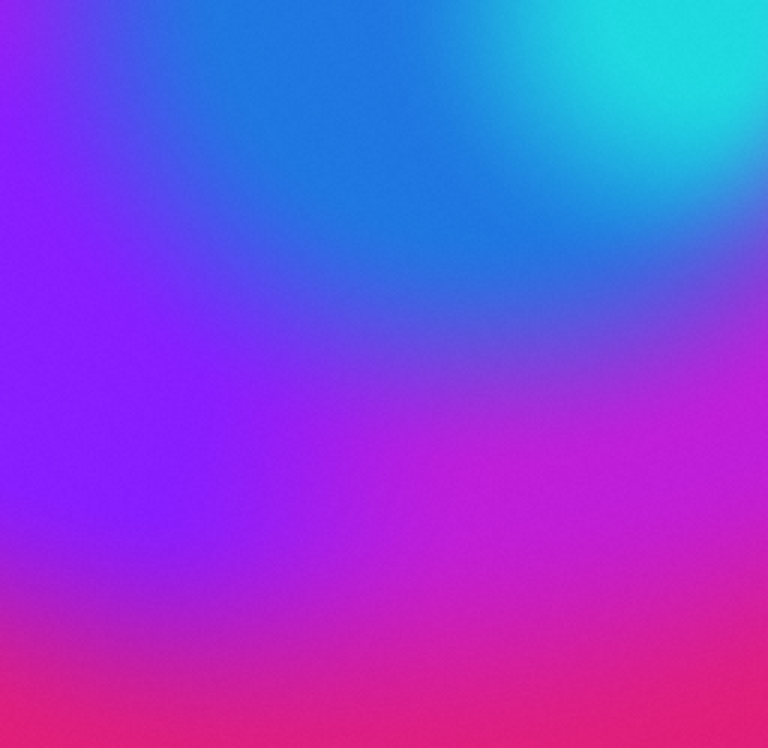
Write a Shadertoy shader that draws this background.

```glsl
float hash(vec2 p) {
    return fract(sin(dot(p, vec2(12.9898, 78.233))) * 43758.5453);
}

// Soft elliptical glow: 1 inside the inner radius, 0 beyond the outer one
float glow(vec2 p, vec2 center, vec2 radii, float inner, float outer) {
    return 1.0 - smoothstep(inner, outer, length((p - center) / radii));
}

void mainImage(out vec4 fragColor, in vec2 fragCoord) {
    vec2 uv = fragCoord / iResolution.xy;

    vec3 violet  = vec3(0.53, 0.12, 1.00);
    vec3 magenta = vec3(0.75, 0.12, 0.85);
    vec3 pink    = vec3(0.88, 0.12, 0.48);
    vec3 blue    = vec3(0.12, 0.47, 0.88);
    vec3 cyan    = vec3(0.12, 0.85, 0.88);

    // Violet on the left turns to magenta on the right
    float across = smoothstep(0.2, 0.68, uv.x + 0.3 * (0.4 - uv.y));
    float corner = 0.25 * glow(uv, vec2(0.0, 1.0), vec2(0.2), 0.0, 1.0);
    vec3 warm = mix(violet, magenta, max(across, corner));

    // Pink rises from the bottom, higher toward both sides
    float rise = 0.32 * (uv.x - 0.45) * (uv.x - 0.45) - 0.05;
    warm = mix(warm, pink, 1.0 - smoothstep(0.0, 0.36, uv.y - rise));

    // Blue glow at the top with a cyan core at the right
    float core = glow(uv, vec2(0.92, 1.0), vec2(0.27, 0.25), 0.4, 1.6);
    float cool = glow(uv, vec2(0.64, 1.02), vec2(0.51, 0.49), 0.66, 1.34);
    vec3 color = mix(warm, mix(blue, cyan, core), cool);

    // Faint grain
    color += 0.012 * (hash(floor(uv * 256.0)) - 0.5);
    fragColor = vec4(clamp(color, 0.0, 1.0), 1.0);
}
```
